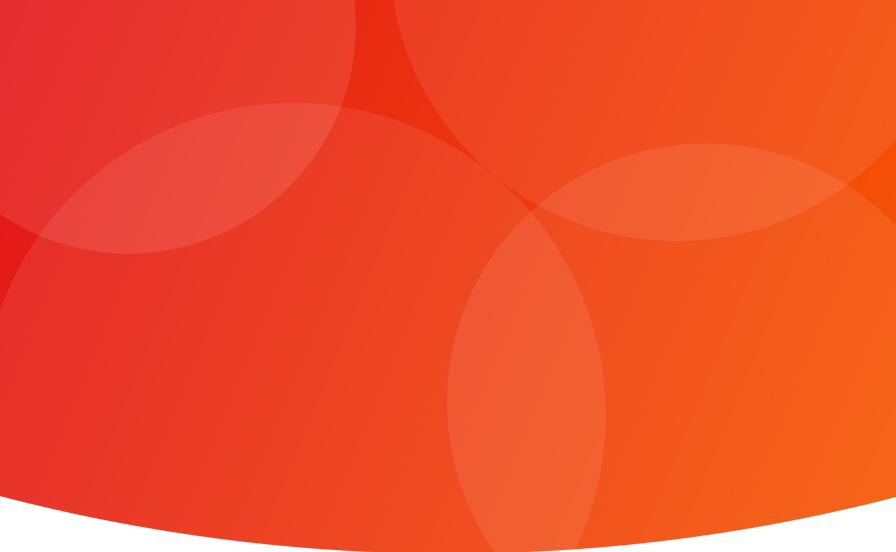
Write a Shadertoy shader that draws this background.

```glsl
// Red to orange gradient panel with four translucent discs and a curved white bottom edge.

// Lengths are in canvas widths, with y measured down from the top edge.
const vec3 RED = vec3(0.885, 0.080, 0.100);
const vec3 ORANGE = vec3(0.965, 0.335, 0.020);
const vec3 PAPER = vec3(1.0);
const vec2 GRADIENT_DIR = vec2(0.92, 0.38);
const float GRADIENT_LENGTH = 1.1;

// Discs: centre x, centre y, radius, opacity
const int DISC_COUNT = 4;
const vec4 DISCS[DISC_COUNT] = vec4[DISC_COUNT](
    vec4(0.143, 0.029, 0.254, 0.10),
    vec4(0.328, 0.463, 0.348, 0.08),
    vec4(0.755, -0.051, 0.320, 0.08),
    vec4(0.788, 0.449, 0.289, 0.08)
);

// Large circle whose lower arc bounds the panel
const vec2 PANEL_CENTRE = vec2(0.502, -1.373);
const float PANEL_RADIUS = 1.991;

// Antialiased coverage of a filled circle
float discMask(vec2 p, vec2 centre, float radius, float pixel) {
    float d = length(p - centre) - radius;
    return 1.0 - smoothstep(-0.75 * pixel, 0.75 * pixel, d);
}

void mainImage(out vec4 fragColor, in vec2 fragCoord) {
    float pixel = 1.0 / iResolution.x;
    vec2 p = vec2(fragCoord.x, iResolution.y - fragCoord.y) * pixel;

    // Diagonal base gradient
    float t = clamp(dot(p, GRADIENT_DIR) / GRADIENT_LENGTH, 0.0, 1.0);
    vec3 color = mix(RED, ORANGE, t);

    // Pale overlapping discs
    for (int i = 0; i < DISC_COUNT; i++) {
        vec4 disc = DISCS[i];
        color = mix(color, PAPER, disc.w * discMask(p, disc.xy, disc.z, pixel));
    }

    // White area below the arc
    color = mix(PAPER, color, discMask(p, PANEL_CENTRE, PANEL_RADIUS, pixel));

    fragColor = vec4(color, 1.0);
}
```
